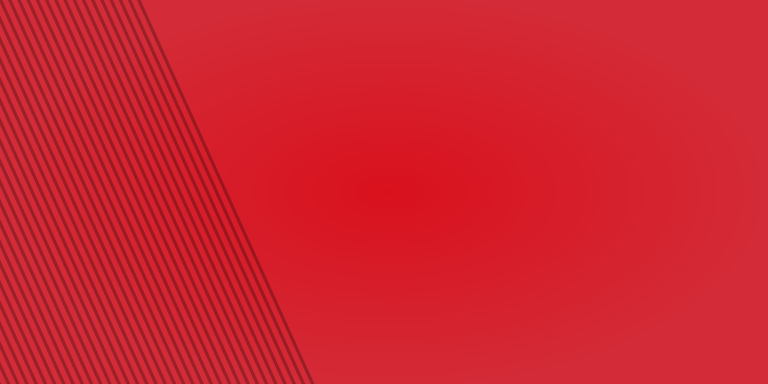
This background is drawn by a WebGL 1 fragment shader. Its source:

```glsl
precision highp float;

uniform vec2 u_resolution;

// Lengths are in canvas heights, with the origin at the lower left
const vec3 GLOW_COLOR = vec3(0.850, 0.067, 0.115);
const vec3 EDGE_COLOR = vec3(0.828, 0.170, 0.218);
const vec2 GLOW_CENTER = vec2(0.508, 0.500); // fraction of the canvas
const vec2 GLOW_RADIUS = vec2(0.500, 0.520); // fraction of the canvas

const float BAND_EDGE = 0.819;       // right end of the band at the bottom
const float BAND_SLANT = 0.453;      // leftward shift per unit of height
const float STRIPE_PERIOD = 0.0240;  // horizontal spacing
const float STRIPE_WIDTH = 0.0092;   // horizontal thickness
const float STRIPE_SHADE = 0.27;

// Elliptical glow that fades linearly to the edge colour
vec3 glowBackground(vec2 uv) {
  float radius = length((uv - GLOW_CENTER) / GLOW_RADIUS);
  return mix(GLOW_COLOR, EDGE_COLOR, clamp(radius, 0.0, 1.0));
}

// Coverage of the slanted stripes, repeated leftward from the band edge
float stripeCoverage(vec2 p, float pixel) {
  float inset = BAND_EDGE - BAND_SLANT * p.y - p.x;
  float offset = inset - 0.5 * STRIPE_WIDTH;
  float index = max(floor(offset / STRIPE_PERIOD + 0.5), 0.0);
  float distanceToLine = abs(offset - index * STRIPE_PERIOD);
  float halfWidth = 0.5 * STRIPE_WIDTH;
  return 1.0 - smoothstep(halfWidth - 0.6 * pixel, halfWidth + 0.6 * pixel, distanceToLine);
}

void main() {
  vec2 uv = gl_FragCoord.xy / u_resolution;
  vec2 p = gl_FragCoord.xy / u_resolution.y;

  vec3 color = glowBackground(uv);
  color *= 1.0 - STRIPE_SHADE * stripeCoverage(p, 1.0 / u_resolution.y);

  gl_FragColor = vec4(color, 1.0);
}
```
